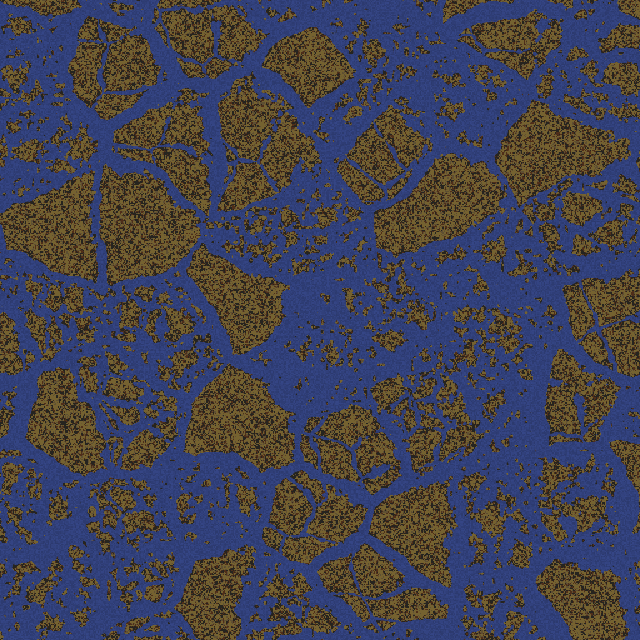
This texture is drawn by a three.js fragment shader. Its source:

```glsl
// Flaking brown crust on blue ground: warped Voronoi plates, some whole, some
// cracked, some shattered into crumbs, with ragged right-hand edges.
// The crust is coloured by a fine grain split into four earthy tones.

varying vec2 vUv;

const vec3 BLUE  = vec3(0.19, 0.25, 0.48);
const vec3 GOLD  = vec3(0.46, 0.385, 0.19);
const vec3 OLIVE = vec3(0.37, 0.31, 0.20);
const vec3 RUST  = vec3(0.31, 0.18, 0.10);
const vec3 DARK  = vec3(0.15, 0.14, 0.12);

const float PLATE_SCALE = 7.0;     // plates across the canvas
const float CRACK_SCALE = 12.0;    // pieces of cracked plates
const float SHARD_SCALE = 19.0;    // pieces of shattered plates
const float GAP_MIN = 0.003;       // half width of the gaps between plates
const float GAP_MAX = 0.015;
const float CRACK_WEAR = 0.38;     // wear at which plates crack
const float SHATTER_WEAR = 0.54;   // wear at which plates shatter
const float EROSION = 0.055;
const float WARP = 0.07;
const float GRAIN_SCALE = 280.0;
const float DUST_SCALE = 512.0;
const float DUST_CONTRAST = 0.2;   // grain of the blue ground
const float SOFT = 0.0004;         // edge smoothing

float hash(vec2 p) {
  vec3 q = fract(vec3(p.xyx) * 0.1031);
  q += dot(q, q.yzx + 33.33);
  return fract((q.x + q.y) * q.z);
}

vec2 hash2(vec2 p) {
  return vec2(hash(p + 17.0), hash(p + 71.0));
}

float noise(vec2 p) {
  vec2 i = floor(p), f = fract(p);
  f = f * f * (3.0 - 2.0 * f);
  return mix(mix(hash(i), hash(i + vec2(1.0, 0.0)), f.x),
             mix(hash(i + vec2(0.0, 1.0)), hash(i + vec2(1.0, 1.0)), f.x), f.y);
}

float fbm(vec2 p) {
  float sum = 0.0, amp = 0.533;
  for (int i = 0; i < 4; i++) {
    sum += amp * noise(p);
    p = p * 2.03 + 19.7;
    amp *= 0.5;
  }
  return sum;
}

vec2 seedOf(vec2 cell) {
  return cell + 0.08 + 0.84 * hash2(cell);
}

// Voronoi cell: x = distance to the nearest border, yz = its seed point
vec3 voronoi(vec2 p) {
  vec2 base = floor(p), home = base, seed = p;
  float best = 64.0;
  for (int y = -1; y <= 1; y++)
  for (int x = -1; x <= 1; x++) {
    vec2 cell = base + vec2(float(x), float(y));
    vec2 s = seedOf(cell);
    float d = dot(s - p, s - p);
    if (d < best) { best = d; home = cell; seed = s; }
  }
  float border = 8.0;
  for (int y = -2; y <= 2; y++)
  for (int x = -2; x <= 2; x++) {
    if (x == 0 && y == 0) continue;
    vec2 s = seedOf(home + vec2(float(x), float(y)));
    border = min(border, dot(0.5 * (s + seed) - p, normalize(s - seed)));
  }
  return vec3(border, seed);
}

// Signed depth inside the crust, in canvas units
float crustDepth(vec2 uv) {
  vec2 p = uv + WARP * (vec2(fbm(uv * 8.0 + 5.0), fbm(uv * 8.0 + 43.0)) - 0.5);
  vec3 plate = voronoi(p * PLATE_SCALE + 3.0);
  vec2 seed = plate.yz;
  float wear = 0.65 * hash(floor(seed) + 137.0) + 0.35 * noise(seed * 0.45 + 8.0);

  float depth = plate.x / PLATE_SCALE - mix(GAP_MIN, GAP_MAX, noise(uv * 6.0 + 31.0));
  if (wear > CRACK_WEAR)
    depth = min(depth, voronoi(p * CRACK_SCALE + 40.0).x / CRACK_SCALE - 0.0025);
  if (wear > SHATTER_WEAR)
    depth = min(depth, voronoi(p * SHARD_SCALE + 90.0).x / SHARD_SCALE - 0.003);

  // Worn plates crumble; right and upper sides fray more than the others
  float worn = max(wear - SHATTER_WEAR, 0.0);
  float side = smoothstep(-0.1, 0.5, dot(p * PLATE_SCALE + 3.0 - seed, vec2(0.85, 0.4)));
  float fray = max(side, min(worn * 6.0, 0.9));
  depth -= EROSION * worn * fbm(uv * 17.0 + 60.0);
  depth -= mix(0.004, 0.028, fray) * (fbm(uv * 45.0) - 0.47);
  depth += mix(0.004, 0.014, fray) * (noise(uv * 190.0 + 11.0) - 0.5);

  // Loose crumbs in the worn areas
  float crumbs = noise(uv * 135.0 + 77.0) + 0.9 * (fbm(uv * 13.0 + 25.0) - 0.5);
  return worn > 0.0 ? max(depth, 0.015 * (crumbs - 0.88)) : depth;
}

void main() {
  float depth = crustDepth(vUv);
  float dust = hash(floor(vUv * DUST_SCALE));

  // Grain tone, darker along the rim
  float rim = 1.0 - smoothstep(0.0, 0.005, depth);
  float tone = 0.45 * noise(vUv * GRAIN_SCALE) + 0.55 * dust + 0.02 - 0.12 * rim;
  vec3 crust = mix(DARK, RUST, smoothstep(0.355, 0.365, tone));
  crust = mix(crust, OLIVE, smoothstep(0.45, 0.46, tone));
  crust = mix(crust, GOLD, smoothstep(0.54, 0.55, tone));

  vec3 ground = BLUE * (1.0 + DUST_CONTRAST * (dust - 0.5));
  gl_FragColor = vec4(mix(ground, crust, smoothstep(-SOFT, SOFT, depth)), 1.0);
}
```
